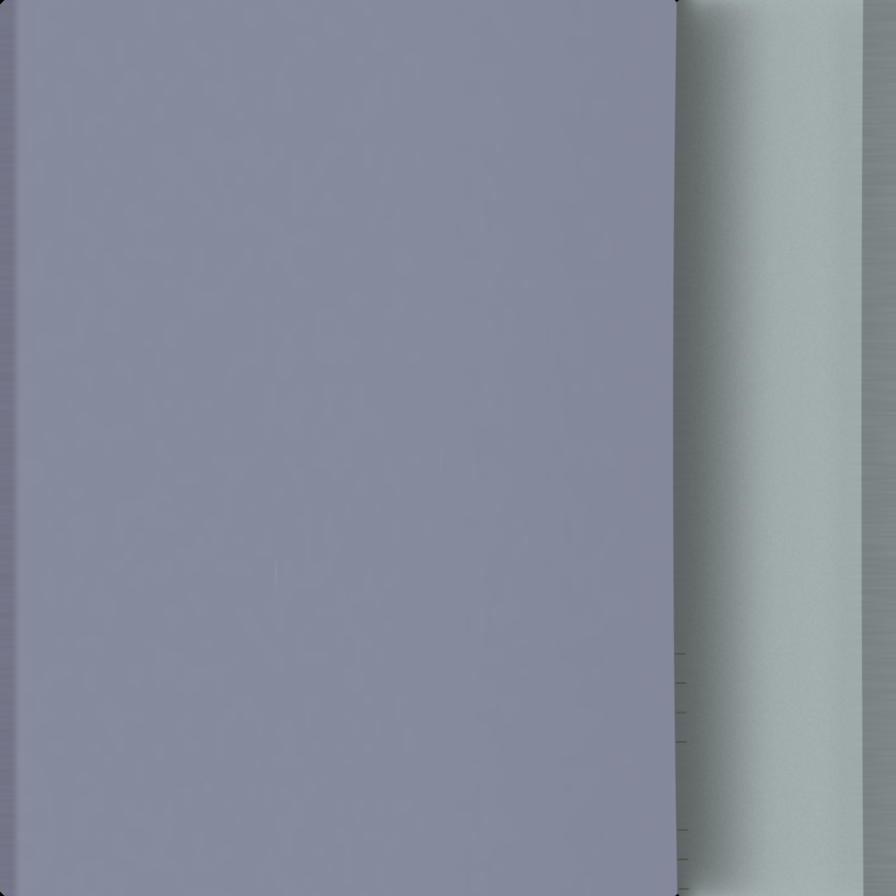
A Shadertoy shader for this texture:

```glsl
// A flat blue-grey panel beside a rounded grey-green channel and a matte side strip.
// Bowed vertical edges split the canvas; smooth ramps shade each part, and
// hashed grain, row streaks and short ticks add the fine wear.

const vec3 PANEL_LEFT    = vec3(0.523, 0.544, 0.614);
const vec3 PANEL_RIGHT   = vec3(0.515, 0.533, 0.605);
const vec3 LEFT_RIM      = vec3(0.450, 0.460, 0.530);
const vec3 CHANNEL_DARK  = vec3(0.350, 0.375, 0.372);
const vec3 CHANNEL_LIGHT = vec3(0.625, 0.668, 0.674);
const vec3 END_GLOW      = vec3(0.655, 0.695, 0.695);
const vec3 SIDE_STRIP    = vec3(0.485, 0.520, 0.525);
const vec3 TICK_COLOR    = vec3(0.270, 0.300, 0.250);

const float RIM_X        = 0.017;   // inner edge of the left rim
const float PANEL_X      = 0.7512;  // panel edge at mid height
const float PANEL_BOW    = 0.0045;
const float STRIP_X      = 0.9615;  // side strip edge at mid height
const float STRIP_BOW    = 0.0020;
const float ROWS         = 384.0;   // streak rows over the canvas height
const float GRAIN_CELLS  = 512.0;
const float GRAIN_AMOUNT = 0.018;
const float TICK_START   = 0.008;
const float TICK_STEP    = 0.0328;
const int   TICK_COUNT   = 9;

float hash(vec2 p) {
    vec3 q = fract(vec3(p.xyx) * 0.1031);
    q += dot(q, q.yzx + 33.33);
    return fract((q.x + q.y) * q.z);
}

float valueNoise(vec2 p) {
    vec2 i = floor(p), f = fract(p);
    f = f * f * (3.0 - 2.0 * f);
    return mix(mix(hash(i), hash(i + vec2(1, 0)), f.x),
               mix(hash(i + vec2(0, 1)), hash(i + vec2(1, 1)), f.x), f.y);
}

// Soft vertical hairline centred at c.
float scratch(vec2 p, vec2 c, vec2 size) {
    vec2 d = (p - c) / size;
    return exp(-dot(d, d));
}

vec3 panel(vec2 p, float streak) {
    vec3 col = mix(PANEL_LEFT, PANEL_RIGHT, smoothstep(0.4, 0.75, p.x));
    float rim = 1.0 - smoothstep(RIM_X - 0.005, RIM_X + 0.007, p.x);
    col = mix(col, LEFT_RIM + 0.018 * streak, rim);
    col += 0.025 * scratch(p, vec2(0.308, 0.360), vec2(0.0016, 0.012));
    col += 0.010 * scratch(p, vec2(0.492, 0.485), vec2(0.0012, 0.014));
    return col + 0.004 * (valueNoise(p * vec2(90.0, 60.0)) - 0.5);
}

vec3 channel(vec2 p, float edge, float streak) {
    // Rounded shading: deep shadow by the panel, highlight towards the right.
    float ramp = smoothstep(PANEL_X, 0.872, p.x);
    vec3 col = mix(CHANNEL_DARK, CHANNEL_LIGHT, 0.07 + 0.93 * ramp);
    col += 0.012 * smoothstep(0.85, 0.91, p.x);
    col -= 0.018 * smoothstep(0.915, 0.945, p.x);

    // Light spilling in at both ends.
    float endDist = min(p.y, 1.0 - p.y);
    float glow = exp(-endDist / 0.016) * smoothstep(edge, edge + 0.03, p.x);
    col = mix(col, END_GLOW, 0.65 * glow);

    // Grain over the curve, streaked rows along both sides.
    float sides = 1.0 - smoothstep(0.010, 0.018, p.x - edge);
    sides += smoothstep(STRIP_X - 0.015, STRIP_X - 0.011, p.x);
    col += 0.012 * streak * sides;
    float grain = valueNoise(p * GRAIN_CELLS) - 0.5;
    col += GRAIN_AMOUNT * grain * (1.0 - clamp(sides, 0.0, 1.0));
    return col;
}

// Evenly spaced short marks, with a gap after the first three.
float ticks(vec2 p, float edge, float px) {
    float mask = 0.0;
    for (int i = 0; i < TICK_COUNT; i++) {
        if (i == 3 || i == 4) continue;
        float d = abs(p.y - TICK_START - TICK_STEP * float(i));
        float strength = mix(0.45, 0.75, hash(vec2(float(i), 7.0)));
        mask = max(mask, strength * (1.0 - smoothstep(0.0004, 0.0006 + px, d)));
    }
    float x = p.x - edge;
    return mask * smoothstep(0.0, 0.002, x) * (1.0 - smoothstep(0.011, 0.015, x));
}

void mainImage(out vec4 fragColor, in vec2 fragCoord) {
    vec2 p = fragCoord / iResolution.xy;
    float px = 1.0 / iResolution.y;

    float bow = pow(2.0 * abs(p.y - 0.52), 2.0);
    float panelEdge = PANEL_X + PANEL_BOW * bow;
    float stripEdge = STRIP_X + STRIP_BOW * bow;
    float streak = valueNoise(vec2(p.x * 25.0, p.y * ROWS)) - 0.5;

    vec3 side = SIDE_STRIP + 0.025 * streak;
    side += 0.012 * (smoothstep(0.965, 1.0, p.x) - 0.5);

    // Compose from left to right.
    vec3 inner = channel(p, panelEdge, streak);
    inner = mix(inner, TICK_COLOR, ticks(p, panelEdge, px));
    vec3 col = mix(panel(p, streak), inner,
                   smoothstep(-px, px, p.x - panelEdge));
    col = mix(col, side, smoothstep(-px, px, p.x - stripEdge));

    // Tiny dark nicks at the panel corners.
    vec2 corner = vec2(min(p.x, abs(p.x - panelEdge)), min(p.y, 1.0 - p.y));
    float nickSize = p.x < 0.5 ? 0.005 : 0.0025;
    col *= smoothstep(-px, px, corner.x + corner.y - nickSize);

    fragColor = vec4(clamp(col, 0.0, 1.0), 1.0);
}
```
